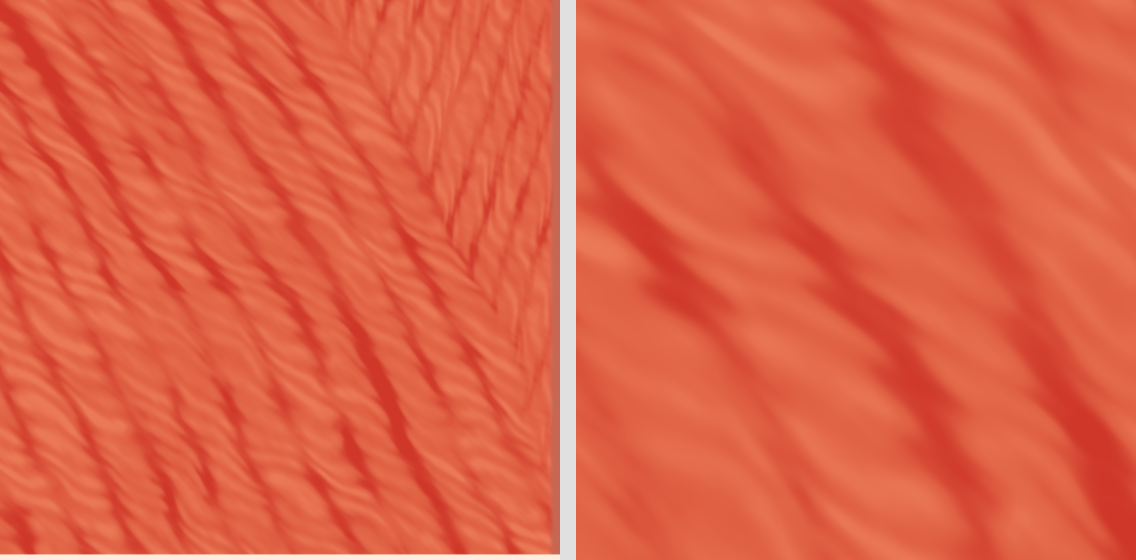
Left: the whole. Right: its middle third, enlarged.
Reproduce this texture procedurally as a three.js fragment shader.

```glsl
varying vec2 vUv;

float hash(vec2 p) {
  vec3 q = fract(p.xyx * vec3(0.1031, 0.1030, 0.0973));
  q += dot(q, q.yzx + 33.33);
  return fract((q.x + q.y) * q.z);
}

float noise(vec2 p) {
  vec2 cell = floor(p), f = fract(p);
  f = f * f * (3.0 - 2.0 * f);
  return mix(mix(hash(cell), hash(cell + vec2(1.0, 0.0)), f.x),
             mix(hash(cell + vec2(0.0, 1.0)), hash(cell + 1.0), f.x), f.y);
}

// Brightness of parallel strands, each twisted from slanted plies
float yarn(float across, float along, float plies, float lean) {
  across += 0.22 * (noise(vec2(across * 1.3 + 70.0, along * 16.0)) - 0.5);
  float strand = floor(across) + 40.0;
  float u = 2.0 * fract(across) - 1.0;
  float twist = along * plies - lean * (u + 0.25 * u * u * u)
              + hash(vec2(strand, 3.0)) + 1.1 * noise(vec2(strand * 7.0 + u, along * 13.0));
  float ply = 0.5 + 0.5 * cos(6.2832 * twist);
  float gleam = 0.4 + 0.8 * hash(vec2(strand, floor(twist + 0.5) + 60.0));
  float body = 1.0 - smoothstep(0.42, 1.0, abs(u) + 0.3 * (0.5 - ply) * (1.0 - u * u));
  float groove = 0.02 + 0.48 * noise(vec2(across * 0.9 + 50.0, along * 14.0));
  return mix(groove, 0.55 + 0.36 * ply * gleam, body);
}

// Soft dark gap between strands
float gap(float offset, float width) {
  return exp(-offset * offset / (width * width));
}

vec3 wool(float tone) {
  vec3 shade = mix(vec3(0.81, 0.215, 0.16), vec3(0.88, 0.385, 0.27), smoothstep(0.0, 0.58, tone));
  return mix(shade, vec3(0.92, 0.475, 0.34), smoothstep(0.5, 1.05, tone));
}

void main() {
  float x = vUv.x, down = 1.0 - vUv.y;
  float sway = 0.022 * (noise(vUv * 5.0 + 9.0) - 0.5)
             + 0.008 * (noise(vUv * 19.0 + 30.0) - 0.5);

  // Wide strands curving down to the right
  float s = x - 0.68 * down + 0.14 * down * down + sway;
  float tone = yarn((s - 0.28) / 0.095, down, 20.0, 0.65);
  float deep = 0.85 * gap(s - 0.28, 0.02) * (0.5 + 0.5 * smoothstep(0.1, 0.3, abs(down - 0.4)));
  deep += 0.8 * gap(s - 0.005, 0.024) * (1.0 - smoothstep(0.15, 0.5, down));
  deep += 0.5 * gap(s - 0.15, 0.026) * (1.0 - smoothstep(0.2, 0.55, down));
  tone *= 1.0 - min(deep, 0.9);

  // Narrow strands leaning the other way beyond the seam
  float seam = x - 0.58 - 0.68 * down + 0.25 * down * down + 2.0 * sway;
  float narrow = yarn((x + 0.3 * down + 0.6 * sway) / 0.058, down, 22.0, 1.0);
  tone = mix(tone, 0.14 + 0.78 * narrow, smoothstep(-0.016, 0.016, seam));
  tone -= 0.06 * gap(seam, 0.012);

  // Uneven light, tufts and fine fuzz
  tone += 0.2 * (noise(vUv * 6.0) - 0.5);
  tone += 0.2 * (noise(vec2(s * 42.0, down * 36.0 - x * 16.0) + 20.0) - 0.5);
  tone += 0.14 * (noise(vec2(s * 85.0, down * 95.0 - x * 40.0) + 90.0) - 0.5);
  vec3 color = wool(tone);

  // Dull right rim and pale lower rim
  color = mix(color, vec3(0.775, 0.40, 0.325), smoothstep(0.979, 0.991, x));
  color = mix(vec3(1.0, 0.92, 0.87), color, smoothstep(0.008, 0.012, vUv.y));
  gl_FragColor = vec4(color, 1.0);
}
```
